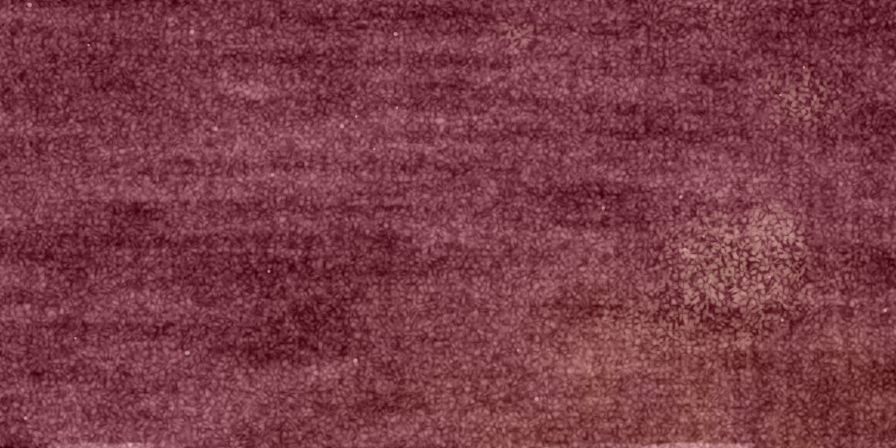
Write a Shadertoy shader that draws this texture.

```glsl
// Worn burgundy cloth: a crinkled cellular pile over horizontal streaks and a
// faint weave, with tan rubbed patches, tiny pale specks and a frayed lower edge.
// All lengths are in canvas heights.

const vec3 BURGUNDY = vec3(0.478, 0.226, 0.277);
const vec3 TAN = vec3(0.64, 0.46, 0.42);
const vec3 WARM_SHIFT = vec3(0.025, 0.035, -0.01);
const vec3 SPECK = vec3(0.84, 0.66, 0.64);
const vec3 FRAY = vec3(0.74, 0.52, 0.55);

const float CREASE_SCALE = 72.0;   // pile cells per height
const float GRAIN_SCALE = 145.0;
const float SPECK_SCALE = 22.0;
const float CREASE_DEPTH = 0.18;
const float GRAIN_DEPTH = 0.18;
const float STREAK_DEPTH = 0.12;
const float WEAVE_DEPTH = 0.07;

// Rubbed patches: centre x, y, radius x, radius y
const int PATCH_COUNT = 5;
const vec4 PATCHES[PATCH_COUNT] = vec4[](
    vec4(1.65, 0.41, 0.24, 0.19),
    vec4(1.79, 0.78, 0.10, 0.10),
    vec4(1.16, 0.92, 0.06, 0.04),
    vec4(1.46, 0.30, 0.16, 0.14),
    vec4(1.57, 0.96, 0.13, 0.08));
const float PATCH_STRENGTH[PATCH_COUNT] = float[](1.0, 0.7, 0.6, 0.5, 0.3);

vec2 hash22(vec2 p) {
    vec3 q = fract(p.xyx * vec3(0.1031, 0.1030, 0.0973));
    q += dot(q, q.yzx + 33.33);
    return fract((q.xx + q.yz) * q.zy);
}

float valueNoise(vec2 p) {
    vec2 i = floor(p), f = fract(p);
    f = f * f * (3.0 - 2.0 * f);
    float low = mix(hash22(i).x, hash22(i + vec2(1, 0)).x, f.x);
    float high = mix(hash22(i + vec2(0, 1)).x, hash22(i + vec2(1, 1)).x, f.x);
    return mix(low, high, f.y);
}

// Noise centred on zero
float ripple(vec2 p) {
    return valueNoise(p) - 0.5;
}

// Gap between the two nearest cell points: zero along the creases
float creases(vec2 p) {
    vec2 i = floor(p), f = fract(p);
    float nearest = 8.0, second = 8.0;
    for (int y = -1; y <= 1; y++)
    for (int x = -1; x <= 1; x++) {
        vec2 cell = vec2(x, y);
        float d = length(cell + hash22(i + cell + 57.0) - f);
        second = min(second, max(nearest, d));
        nearest = min(nearest, d);
    }
    return min(second - nearest, 0.8);
}

// Rubbed areas with ragged borders
float wear(vec2 p) {
    float ragged = ripple(p * 17.0) + 0.7 * ripple(p * 48.0 + 9.0);
    float worn = 0.0;
    for (int i = 0; i < PATCH_COUNT; i++) {
        float d = length((p - PATCHES[i].xy) / PATCHES[i].zw) + 0.5 * ragged;
        worn = max(worn, PATCH_STRENGTH[i] * (1.0 - smoothstep(0.25, 1.05, d)));
    }
    return worn;
}

// Sparse round flecks, one candidate per cell
float specks(vec2 p) {
    vec2 q = p * SPECK_SCALE;
    vec2 cell = floor(q);
    vec2 chance = hash22(cell + 211.0);
    vec2 centre = 0.2 + 0.6 * hash22(cell + 83.0);
    float radius = mix(0.06, 0.12, chance.y);
    float d = length(fract(q) - centre);
    return step(0.965, chance.x) * (1.0 - smoothstep(0.5 * radius, 1.3 * radius, d));
}

void mainImage(out vec4 fragColor, in vec2 fragCoord) {
    vec2 p = fragCoord / iResolution.y;
    vec2 bent = p + 0.012 * vec2(ripple(p * 30.0), ripple(p * 30.0 + 40.0));

    // Fine pile
    float pile = CREASE_DEPTH * (creases(bent * CREASE_SCALE) - 0.34)
               + GRAIN_DEPTH * ripple(p * GRAIN_SCALE)
               + 0.6 * GRAIN_DEPTH * ripple(bent * 80.0 + 31.0);

    // Broad streaks and blotches
    float streaks = STREAK_DEPTH * (ripple(bent * vec2(3.0, 30.0))
                  + 0.8 * ripple(p * vec2(1.6, 7.0) + 12.0)
                  + 0.7 * ripple(p * vec2(7.0, 10.0) + 25.0));

    // Threads, with the upright ones clearer to the right
    float weave = WEAVE_DEPTH * (ripple(p * vec2(9.0, 95.0))
                + mix(0.5, 1.2, smoothstep(1.0, 1.8, p.x)) * ripple(p * vec2(95.0, 6.0) + 5.0));

    float shade = pile + streaks + weave;
    vec3 color = BURGUNDY + shade;

    // Brownish cast in the lower right
    float warmth = smoothstep(0.3, 1.5, p.x) * (1.0 - smoothstep(0.05, 0.6, p.y));
    color += WARM_SHIFT * warmth * (0.5 + valueNoise(p * 9.0));

    // Tan shows on raised pile, burgundy stays in the creases
    float raised = smoothstep(-0.11, 0.06, pile);
    color = mix(color, TAN + 0.7 * shade, 0.75 * wear(p) * raised);

    color = mix(color, SPECK, 0.75 * specks(p));

    // Frayed pale stretches along the bottom
    float fray = smoothstep(0.55, 0.7, valueNoise(vec2(p.x * 5.0, 3.0)));
    fray *= 1.0 - smoothstep(0.006, 0.016, p.y + 0.008 * ripple(p * 40.0));
    color = mix(color, FRAY + shade, 0.8 * fray);

    fragColor = vec4(clamp(color, 0.0, 1.0), 1.0);
}
```
